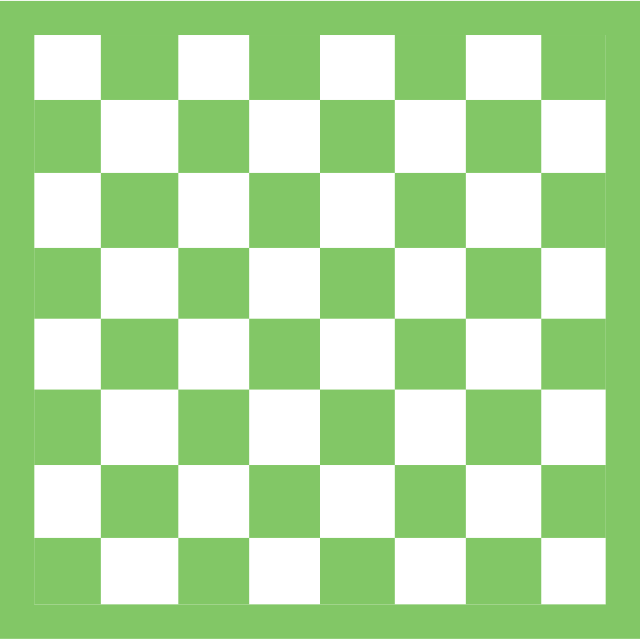
A Shadertoy shader for this pattern:

```glsl
// An 8 by 8 green and white checkerboard with a broad green border.
// Slightly uneven grid edges each flip a smooth sign; the product of the
// two axis signs gives the checks, with thin white rims above and below.

const vec3 GREEN = vec3(0.51, 0.78, 0.40);
const vec3 WHITE = vec3(1.0);
const int EDGES = 9;

// Grid edges as fractions of the canvas, from left and from bottom
const float COLUMN_EDGES[EDGES] = float[EDGES](
    0.0534, 0.1576, 0.2786, 0.3893, 0.5, 0.6169, 0.7279, 0.8457, 0.9466);
const float ROW_EDGES[EDGES] = float[EDGES](
    0.0553, 0.1595, 0.2734, 0.3913, 0.5020, 0.6126, 0.7298, 0.8438, 0.9453);

const float RIM_BOTTOM = 0.0018;
const float RIM_TOP = 0.0014;

// Antialiased step: 0 below the edge, 1 above it
float softStep(float edge, float x, float blur) {
    return clamp((x - edge) / blur + 0.5, 0.0, 1.0);
}

// Antialiased coverage of the interval from lo to hi
float band(float lo, float hi, float x, float blur) {
    return softStep(lo, x, blur) - softStep(hi, x, blur);
}

// Sign that flips at every edge: +1 in the first cell, -1 in the next
float alternate(float x, float edges[EDGES], float blur) {
    float side = 1.0;
    for (int i = 0; i < EDGES; i++)
        side *= 2.0 * softStep(edges[i], x, blur) - 1.0;
    return side;
}

void mainImage(out vec4 fragColor, in vec2 fragCoord) {
    vec2 uv = fragCoord / iResolution.xy;
    vec2 pixel = 1.0 / iResolution.xy;

    // Checks, limited to the board
    float parity = alternate(uv.x, COLUMN_EDGES, pixel.x)
                 * alternate(uv.y, ROW_EDGES, pixel.y);
    float board = band(COLUMN_EDGES[0], COLUMN_EDGES[EDGES - 1], uv.x, pixel.x)
                * band(ROW_EDGES[0], ROW_EDGES[EDGES - 1], uv.y, pixel.y);
    float check = board * (0.5 - 0.5 * parity);

    // White slivers along the top and bottom of the canvas
    float rim = 1.0 - band(RIM_BOTTOM, 1.0 - RIM_TOP, uv.y, pixel.y);

    fragColor = vec4(mix(GREEN, WHITE, max(check, rim)), 1.0);
}
```
